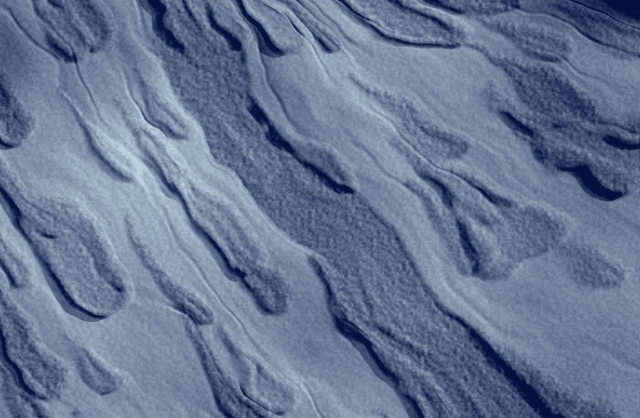
Write a Shadertoy shader that draws this texture.

```glsl
// Draws a blue-lit slope of braided mud and gravel flows with shadowed banks.

float hash(vec2 c) {
    vec3 k = fract(c.xyx * 0.1031);
    k += dot(k, k.yzx + 33.33);
    return fract((k.x + k.y) * k.z);
}

float noise(vec2 p) {
    vec2 i = floor(p), f = fract(p);
    f = f * f * (3.0 - 2.0 * f);
    return mix(mix(hash(i), hash(i + vec2(1, 0)), f.x),
               mix(hash(i + vec2(0, 1)), hash(i + vec2(1, 1)), f.x), f.y);
}

float fbm(vec2 p) {
    float sum = 0.0, amp = 0.533;
    for (int i = 0; i < 4; i++) {
        sum += amp * noise(p);
        p = mat2(1.6, 1.2, -1.2, 1.6) * p + 11.7;
        amp *= 0.5;
    }
    return sum;
}

// x runs downhill, y across; the streams fan out toward the right
vec2 flowCoords(vec2 p) {
    p += 0.17 * (vec2(fbm(p * 3.0 + 40.0), fbm(p * 3.0 + 57.0)) - 0.5);
    p += 0.014 * (vec2(noise(p * 17.0 + 9.0), noise(p * 17.0 + 31.0)) - 0.5);
    vec2 q = p - vec2(0.3, 1.1);
    float down = dot(q, vec2(0.58, -0.81));
    float across = dot(q, vec2(0.81, 0.58));
    float fan = mix(1.0, 0.5 + 0.9 * down, smoothstep(-0.1, 0.5, across));
    return vec2(down, across / fan);
}

// Returns height and gravel cover
vec2 terrain(vec2 p) {
    vec2 f = flowCoords(p);
    float height = 0.026 * fbm(f * vec2(2.0, 9.0) + 60.0);
    float gravel = 0.0;

    // Thin rills along the flow
    float rill = abs(noise(f * vec2(2.5, 16.0) + 75.0) - 0.5);
    height -= 0.004 * smoothstep(0.11, 0.0, rill);

    // Tapered tongues with raised rims, in three sizes
    for (int layer = 0; layer < 3; layer++) {
        float k = float(layer);
        vec2 size = vec2(0.66, 0.2) * (1.0 - 0.25 * k);
        vec2 g = f + vec2(0.23, 0.07) * k;
        float tongues = 0.0;
        for (int n = 0; n < 9; n++) {
            vec2 id = floor(g / size) + vec2(n % 3 - 1, n / 3 - 1);
            vec2 seed = id + 50.0 + 37.0 * k;
            if (hash(seed) < 0.42) continue;
            float r = hash(seed + 7.3), s = hash(seed + 19.1);
            vec2 d = g - (id + 0.5 + 0.6 * (vec2(r, s) - 0.5)) * size;
            d.y += (r - 0.5) * d.x * d.x;
            float halfLength = size.x * (0.22 + 0.25 * s);
            float taper = smoothstep(-halfLength, halfLength, d.x);
            float radius = size.y * mix(0.08, 0.27 + 0.15 * r, taper);
            float dist = length(vec2(max(abs(d.x) - halfLength, 0.0), d.y)) - radius;
            float body = smoothstep(0.007, -0.01, dist);
            float rim = exp(-pow((dist + 0.017) / 0.011, 2.0));
            tongues = max(tongues, body * (0.013 + 0.009 * rim) * mix(0.4, 1.0, taper));
            gravel = max(gravel, body * (0.4 + 0.6 * s));
        }
        height += tongues * (1.0 - 0.2 * k);
    }

    // Broad gravel channel through the middle
    float channel = smoothstep(0.008, -0.012, abs(f.y - 0.03) - 0.09)
                  * smoothstep(0.1, 0.3, f.x);
    height = mix(height, height * 0.35 - 0.002, channel);
    return vec2(height, max(gravel, 0.85 * channel));
}

void mainImage(out vec4 fragColor, in vec2 fragCoord) {
    vec2 p = fragCoord / iResolution.y;
    float aspect = iResolution.x / iResolution.y;
    vec2 sun = normalize(vec2(0.85, 0.5));
    vec2 ground = terrain(p);
    vec2 f = flowCoords(p);

    // Low sun: slope light and cast shadows
    float lit = (ground.x - terrain(p + sun * 0.003).x) / 0.003;
    float cover = 0.0;
    for (int i = 1; i <= 5; i++) {
        float reach = 0.006 * float(i);
        cover = max(cover, terrain(p + sun * reach).x - ground.x - 0.42 * reach);
    }
    float shadow = smoothstep(0.0, 0.006, cover);

    // Pale silt basin and large stains
    vec2 b = (p - vec2(0.33, 0.6)) * mat2(0.7, -0.7, 0.7, 0.7);
    float basin = exp(-dot(b * vec2(5.0, 9.0), b * vec2(5.0, 9.0)));
    float gravel = ground.y * (1.0 - 0.7 * basin);
    float tone = 0.76 - 0.31 * gravel + 0.26 * basin;
    tone += 0.55 * (fbm(f * vec2(2.0, 6.0) + 90.0) - 0.5);
    tone += 0.22 * (fbm(f * vec2(5.0, 45.0) + 120.0) - 0.5) * (1.0 - gravel);
    tone += clamp(0.3 * lit, -0.4, 0.2) - 0.42 * shadow;

    // Darker right side and upper corners
    tone -= 0.13 * smoothstep(0.6, 0.95, p.x / aspect);
    tone -= 0.35 * smoothstep(0.2, 0.0, length((p - vec2(0.0, 0.85)) * vec2(1.5, 0.9)));
    tone -= 0.6 * smoothstep(0.22, 0.0, length((p - vec2(aspect, 1.0)) * vec2(0.6, 2.0)));

    // Pebbles lit from one side, and fine grit
    float pebbles = noise(p * 115.0) - noise(p * 115.0 + sun * 0.7);
    tone += pebbles * mix(0.1, 0.32, gravel);
    tone += (noise(p * 230.0 + 13.0) - 0.5) * mix(0.13, 0.24, gravel);

    vec3 navy = vec3(0.07, 0.12, 0.29), silt = vec3(0.62, 0.70, 0.77);
    fragColor = vec4(mix(navy, silt, clamp(tone, -0.1, 1.2)), 1.0);
}
```
